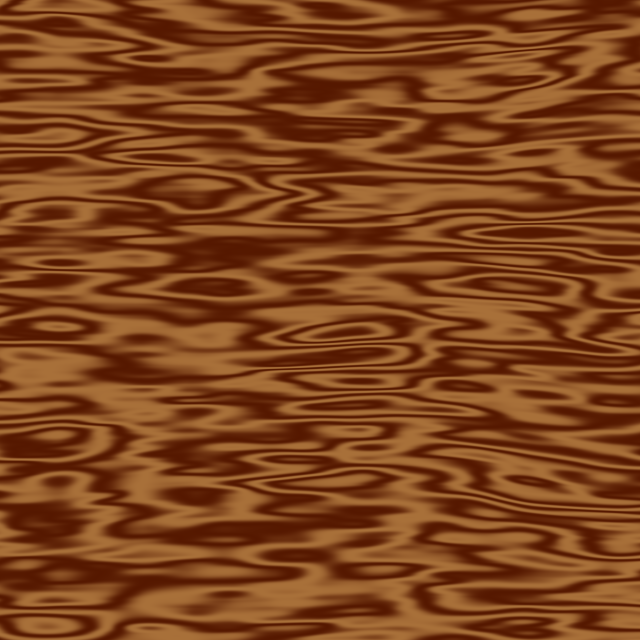
A three.js fragment shader for this texture:

```glsl
// Polished wood grain: dark and light brown bands running across the canvas.
// Noise stretched along x serves as a height field, and a sine of that height
// draws its contour lines as streaks, long loops and chevrons.

varying vec2 vUv;

float hash(vec2 cell) {
  return fract(sin(dot(cell, vec2(127.1, 311.7))) * 43758.5453);
}

// Smooth value noise, 0 to 1
float valueNoise(vec2 p) {
  vec2 cell = floor(p);
  vec2 f = fract(p);
  f = f * f * (3.0 - 2.0 * f);
  float bottom = mix(hash(cell), hash(cell + vec2(1.0, 0.0)), f.x);
  float top = mix(hash(cell + vec2(0.0, 1.0)), hash(cell + vec2(1.0, 1.0)), f.x);
  return mix(bottom, top, f.y);
}

// Layered noise, each layer finer and weaker than the last
float grainHeight(vec2 p) {
  float height = 0.0;
  float amplitude = 1.0;
  for (int i = 0; i < 3; i++) {
    height += amplitude * valueNoise(p);
    p = p * vec2(1.9, 2.03) + vec2(17.3, 41.7);
    amplitude *= 0.42;
  }
  return height;
}

void main() {
  // Slow bend, so that long streaks wander up and down
  vec2 p = vUv;
  p.y += 0.035 * (valueNoise(vUv * vec2(3.0, 4.0) + 7.0) - 0.5);

  // Contour bands of the stretched height field
  float height = grainHeight(p * vec2(4.2, 25.0) + vec2(3.7, 11.2));
  float band = 0.5 + 0.5 * sin(20.0 * height);
  band = mix(band, smoothstep(0.0, 1.0, band), 0.35);

  // Brown tones
  vec3 darkGrain = vec3(0.335, 0.095, 0.0);
  vec3 lightWood = vec3(0.66, 0.44, 0.225);
  gl_FragColor = vec4(mix(darkGrain, lightWood, band), 1.0);
}
```
